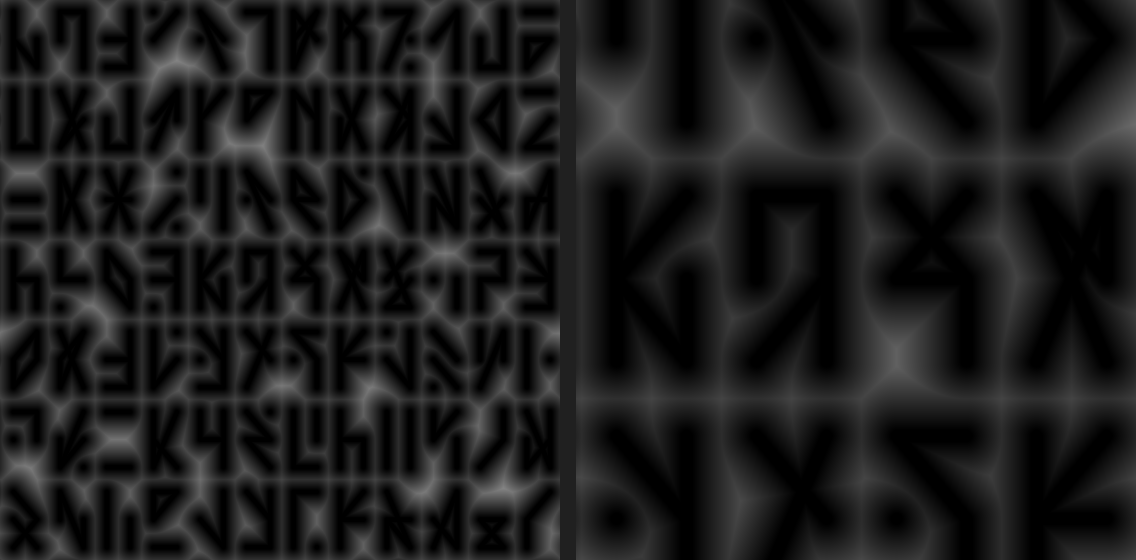
Left, the full canvas; right, a detail of the centre.
This pattern is drawn by a Shadertoy shader. Its source:

```glsl
// Rows of random angular glyphs, shown as a dim grey distance field.
// Each glyph is a few strokes joining random nodes of a 2 by 3 lattice;
// brightness grows with distance to the nearest stroke, so ridges glow.

const ivec2 GRID = ivec2(12, 7);               // glyphs across and down
const int STROKES = 4;                         // strokes per glyph
const vec2 NODE_ORIGIN = vec2(0.29, 0.16);     // lower left node, in cells
const vec2 NODE_STEP = vec2(0.50, 0.345);      // node spacing, in cells
const float STROKE_RADIUS = 0.04;              // in cell widths
const float GLOW_SLOPE = 0.82;                 // grey per cell width
const uint SEED = 37u;

uint hash(uint n) {
    n = n * 747796405u + 2891336453u;
    n = ((n >> ((n >> 28u) + 4u)) ^ n) * 277803737u;
    return (n >> 22u) ^ n;
}

float segmentDistance(vec2 p, vec2 a, vec2 b) {
    vec2 pa = p - a, ba = b - a;
    // Equal ends make a dot, so guard the division
    float t = clamp(dot(pa, ba) / max(dot(ba, ba), 1e-5), 0.0, 1.0);
    return length(pa - ba * t);
}

vec2 latticeNode(uint index) {
    return NODE_ORIGIN + NODE_STEP * vec2(index % 2u, index / 2u);
}

// Distance to one glyph; p is in cells from the cell's lower left corner
float glyphDistance(vec2 p, ivec2 cell, vec2 cellShape) {
    ivec2 id = (cell + GRID) % GRID;           // wrap so the edges tile
    uint key = hash(uint(id.x + id.y * GRID.x) + SEED * 1024u);
    float d = 1e3;
    for (int i = 0; i < STROKES; i++) {
        key = hash(key);
        vec2 a = latticeNode((key >> 8u) % 6u);
        key = hash(key);
        vec2 b = latticeNode((key >> 8u) % 6u);
        d = min(d, segmentDistance(p * cellShape, a * cellShape, b * cellShape));
    }
    return d;
}

void mainImage(out vec4 fragColor, in vec2 fragCoord) {
    vec2 p = fragCoord / iResolution.xy * vec2(GRID);
    ivec2 cell = ivec2(floor(p));
    // Cell size with its width as the unit
    vec2 cellShape = vec2(1.0, float(GRID.x) / float(GRID.y));

    // Nearest stroke among this glyph and its neighbours
    float d = 1e3;
    for (int y = -1; y <= 1; y++) {
        for (int x = -1; x <= 1; x++) {
            ivec2 c = cell + ivec2(x, y);
            d = min(d, glyphDistance(p - vec2(c), c, cellShape));
        }
    }

    float grey = clamp(GLOW_SLOPE * (d - STROKE_RADIUS), 0.0, 1.0);
    fragColor = vec4(vec3(grey), 1.0);
}
```
